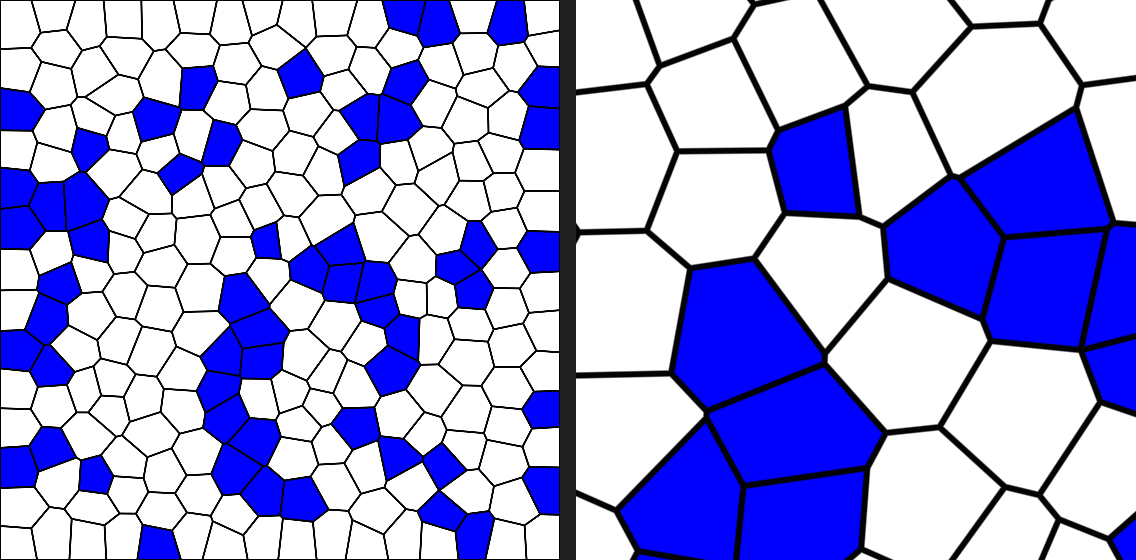
Left, the full canvas; right, a detail of the centre.
Write a three.js fragment shader that draws this pattern.

```glsl
#define GRID vec2(16.0, 14.0)
#define STAGGER 0.25
#define JITTER 0.31
#define SWAY 0.15
#define MIN_SIDE 0.010
#define WALL_BLUE 0.24
#define LINE_HALF 0.0018
#define SOFT 0.0006
#define PAPER vec3(1.0)
#define BLUE vec3(0.0, 0.0, 1.0)
#define INK vec3(0.01, 0.01, 0.015)

varying vec2 vUv;

vec2 hash2(vec2 p) {
  vec2 q = vec2(dot(p, vec2(127.1, 311.7)), dot(p, vec2(269.5, 183.3)));
  return fract(sin(q) * 43758.55);
}

// Number of cells between this one and the nearest wall, per axis
vec2 wallSteps(vec2 id) {
  return min(id, GRID - 1.0 - id);
}

// Seed of a cell: staggered columns, swayed and jittered, calmer at the walls.
// Cells beyond a wall mirror those inside, so the wall becomes a cell side.
vec2 seed(vec2 id) {
  vec2 low = step(id, vec2(-0.5));
  vec2 high = step(GRID - 0.5, id);
  vec2 inner = mix(id, -1.0 - id, low);
  inner = mix(inner, 2.0 * GRID - 1.0 - id, high);

  vec2 steps = wallSteps(inner);
  float calm = clamp(0.3 + 0.5 * min(steps.x, steps.y), 0.0, 1.0);
  float side = mod(inner.x, 2.0) * 2.0 - 1.0;
  vec2 sway = sin(inner.yx * vec2(1.1, 0.9) + vec2(0.6, 2.1))
            + 0.5 * sin(inner * vec2(0.8, 1.3) + inner.yx * 0.7);
  vec2 shift = (hash2(inner) * 2.0 - 1.0) * JITTER + sway * SWAY;
  shift *= calm;
  shift.y += side * STAGGER * clamp(0.3 + 0.7 * steps.y, 0.0, 1.0);

  vec2 pos = (inner + 0.5 + shift) / GRID;
  pos = mix(pos, -pos, low);
  return mix(pos, 2.0 - pos, high);
}

void main() {
  // Nearest seed
  vec2 base = clamp(floor(vUv * GRID), vec2(0.0), GRID - 1.0);
  vec2 cell = base;
  vec2 center = vec2(0.0);
  float nearest = 9.0;
  for (int k = 0; k < 25; k++) {
    float n = float(k);
    vec2 id = base + vec2(mod(n, 5.0), floor((n + 0.5) / 5.0)) - 2.0;
    vec2 s = seed(id);
    float d = distance(vUv, s);
    if (d < nearest) {
      nearest = d;
      cell = id;
      center = s;
    }
  }

  // Offsets to surrounding seeds, and distance to the closest cell side
  vec2 around[25];
  float edge = 9.0;
  for (int k = 0; k < 25; k++) {
    float n = float(k);
    vec2 step2 = vec2(mod(n, 5.0), floor((n + 0.5) / 5.0)) - 2.0;
    vec2 q = k == 12 ? vec2(9.0) : seed(cell + step2) - center;
    around[k] = q;
    edge = min(edge, dot(0.5 * q - (vUv - center), normalize(q)));
  }

  // Count the sides: clip each bisector by all the others
  float sides = 0.0;
  for (int i = 0; i < 25; i++) {
    vec2 q = around[i];
    if (length(q) > 0.18) continue;
    vec2 along = normalize(vec2(-q.y, q.x));
    float lo = -1.0;
    float hi = 1.0;
    for (int j = 0; j < 25; j++) {
      if (j == i) continue;
      vec2 r = around[j];
      float slope = dot(along, r);
      float room = 0.5 * dot(r - q, r);
      if (slope > 0.00001) hi = min(hi, room / slope);
      else if (slope < -0.00001) lo = max(lo, room / slope);
      else if (room < 0.0) hi = -1.0;
    }
    sides += step(MIN_SIDE, hi - lo);
  }

  // Cells with five sides or fewer are blue; wall cells are drawn by chance
  vec2 steps = wallSteps(cell);
  bool atWall = min(steps.x, steps.y) < 0.5;
  bool filled = atWall ? hash2(cell + 31.0).x < WALL_BLUE : sides < 5.5;
  vec3 color = filled ? BLUE : PAPER;

  float ink = 1.0 - smoothstep(LINE_HALF - SOFT, LINE_HALF + SOFT, edge);
  gl_FragColor = vec4(mix(color, INK, ink), 1.0);
}
```
